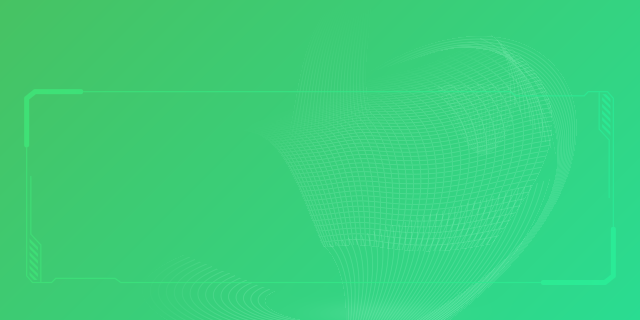
This background is drawn by a Shadertoy shader. Its source:

```glsl
// Green gradient with a woven line-mesh wave and a thin angular interface frame.

const vec2 CANVAS = vec2(768.0, 384.0);   // design grid, y pointing down
const vec3 LEAF = vec3(0.278, 0.762, 0.388);
const vec3 MINT = vec3(0.165, 0.862, 0.57);
const vec3 THREAD = vec3(0.68, 0.98, 0.82);
const vec3 FRAME_LEFT = vec3(0.25, 0.89, 0.46);
const vec3 FRAME_RIGHT = vec3(0.16, 0.93, 0.60);

float cross2(vec2 a, vec2 b) { return a.x * b.y - a.y * b.x; }

// Cubic Bezier; the matrix columns are its control points.
vec2 bezier(mat4x2 c, float t) {
    float s = 1.0 - t;
    return c * vec4(s * s * s, 3.0 * s * s * t, 3.0 * s * t * t, t * t * t);
}

vec2 bezierTangent(mat4x2 c, float t) {
    float s = 1.0 - t;
    return 3.0 * c * vec4(-s * s, s * (s - 2.0 * t), t * (2.0 * s - t), t * t);
}

float stroke(float dist, float halfWidth, float px) {
    return clamp(0.5 + (halfWidth - dist) / px, 0.0, 1.0);
}

// Zero where the straight rung at t, between curves a and b, passes through p.
float rungSide(vec2 p, mat4x2 a, mat4x2 b, float t) {
    vec2 start = bezier(a, t);
    return cross2(p - start, bezier(b, t) - start);
}

// Ruled surface between two curves: count.x rungs, count.y curves along it.
// A bunch value below one crowds the curves towards a.
float weave(vec2 p, mat4x2 a, mat4x2 b, vec2 count, float bunch, float px) {
    const int STEPS = 24;
    float dt = 1.0 / float(STEPS), ink = 0.0;
    float g0 = rungSide(p, a, b, 0.0);
    for (int i = 0; i < STEPS; i++) {
        float t = float(i) * dt;
        float g1 = rungSide(p, a, b, t + dt);
        if (g0 * g1 < 0.0) {
            float slope = (g1 - g0) / dt;
            t -= g0 / slope;
            t = clamp(t - rungSide(p, a, b, t) / slope, 0.0, 1.0);
            vec2 start = bezier(a, t), rung = bezier(b, t) - start;
            float s = dot(p - start, rung) / max(dot(rung, rung), 1e-4);
            if (s >= 0.0 && s <= 1.0) {
                vec2 along = mix(bezierTangent(a, t), bezierTangent(b, t), s);
                float safe = max(s, 1e-3);
                vec2 cells = max(count, 1.0);
                vec2 index = vec2(t, pow(safe, bunch)) * cells;
                vec2 rate = vec2(1.0, bunch * pow(safe, bunch - 1.0)) * cells;
                vec2 offset = abs(fract(index + 0.5) - 0.5) / rate;
                vec2 reach = max(vec2(length(rung), length(along)), 1e-3);
                vec2 dist = offset * abs(cross2(along, rung)) / reach;
                vec2 lines = (1.0 - smoothstep(0.0, 0.25 + 0.85 * px, dist)) * step(0.5, count);
                ink += max(lines.x, lines.y);
            }
        }
        g0 = g1;
    }
    return min(ink, 1.3);
}

// All mesh patches: main net, outer loop, skirt, folds, arcs and plume.
float meshWave(vec2 p, float px) {
    vec2 q = p;
    q.y -= 8.0 * sin((p.x - 445.0) / 48.0) * smoothstep(380.0, 470.0, p.x);
    float belowTop = p.y - 178.0 + 0.378 * (p.x - 225.0);
    float netFade = smoothstep(215.0, 420.0, p.x) * smoothstep(-10.0, 65.0, belowTop);
    float ink = 0.18 * netFade * weave(q,
        mat4x2(225, 178, 330, 118, 345, 195, 388, 297),
        mat4x2(590, 40, 655, 95, 715, 160, 590, 292), vec2(46, 38), 0.72, px);
    ink += 0.14 * smoothstep(420.0, 560.0, p.x) * weave(p,
        mat4x2(590, 42, 650, 90, 770, 240, 500, 384),
        mat4x2(440, 88, 670, -55, 820, 170, 540, 384), vec2(0, 11), 1.0, px);
    ink += 0.16 * weave(p, mat4x2(388, 295, 405, 310, 415, 340, 415, 384),
        mat4x2(660, 215, 640, 290, 590, 350, 520, 392), vec2(0, 36), 1.0, px);
    ink += 0.09 * weave(p, mat4x2(520, 103, 540, 115, 550, 185, 582, 186),
        mat4x2(614, 100, 625, 130, 610, 175, 582, 186), vec2(18, 16), 1.0, px);
    ink += 0.13 * weave(p, mat4x2(590, 40, 608, 60, 614, 90, 612, 120),
        mat4x2(590, 40, 640, 95, 660, 140, 667, 185), vec2(0, 9), 1.0, px);
    ink += 0.17 * smoothstep(150.0, 300.0, p.x) * weave(p,
        mat4x2(220, 306, 150, 335, 160, 365, 215, 392),
        mat4x2(330, 350, 300, 362, 330, 385, 400, 388), vec2(0, 16), 1.0, px);
    float plumeFade = smoothstep(0.0, 120.0, p.y) * smoothstep(190.0, 110.0, p.y);
    ink += 0.09 * plumeFade * weave(p,
        mat4x2(335, 195, 360, 140, 350, 70, 395, 5),
        mat4x2(460, 170, 425, 110, 445, 60, 445, 0), vec2(0, 22), 1.0, px);
    return ink;
}

float segment(vec2 p, vec2 a, vec2 b) {
    vec2 d = b - a;
    return length(p - a - d * clamp(dot(p - a, d) / dot(d, d), 0.0, 1.0));
}

float polyline(vec2 p, vec2 v[4]) {
    float dist = 1e4;
    for (int i = 0; i < 3; i++) dist = min(dist, segment(p, v[i], v[i + 1]));
    return dist;
}

// Top and right half of the frame; a half turn gives the rest.
float frameHalf(vec2 p, float bracketEnd, float notch, float px) {
    float bracket = polyline(p, vec2[4](vec2(32, 174), vec2(32, 118), vec2(42, 110), vec2(bracketEnd, 110)));
    float edge = polyline(p, vec2[4](vec2(bracketEnd, 110), vec2(notch, 110), vec2(notch + 7.0, 115), vec2(701, 115)));
    edge = min(edge, polyline(p, vec2[4](vec2(701, 115), vec2(706, 110), vec2(729, 110), vec2(736, 118))));
    edge = min(edge, segment(p, vec2(736, 118), vec2(736, 278)));
    edge = min(edge, polyline(p, vec2[4](vec2(731, 237), vec2(731, 168), vec2(719, 155), vec2(719, 110))));
    // Slanted hatching beside the accent line
    vec2 d = abs(p - vec2(727.5, 140)) - vec2(5, 27);
    float slant = p.y - p.x;
    float box = max(max(d.x, d.y), (slant + 567.0) * 0.707);
    float stripe = abs(fract(slant / 8.0) - 0.5) * 8.0 * 0.707;
    float hatch = stroke(box, 0.0, px) * stroke(stripe, 1.4, px);
    return max(stroke(bracket, 3.0, px) * 0.9, max(stroke(edge, 0.7, px) * 0.75, hatch * 0.8));
}

void mainImage(out vec4 fragColor, in vec2 fragCoord) {
    float px = CANVAS.y / iResolution.y;
    vec2 p = vec2(fragCoord.x * px, CANVAS.y - fragCoord.y * px);

    // Diagonal gradient with a soft light under the wave
    vec3 color = mix(LEAF, MINT, clamp((p.x + p.y) / (CANVAS.x + CANVAS.y), 0.0, 1.0));
    vec2 glow = (p - vec2(455, 376)) / vec2(75, 14);
    color = mix(color, THREAD, 0.15 * exp(-dot(glow, glow)));
    color = mix(color, THREAD, min(meshWave(p, px), 0.32));

    // Frame, drawn once per half
    float frame = max(frameHalf(p, 97.0, 612.0, px),
                      frameHalf(vec2(768, 449) - p, 116.0, 623.0, px));
    color = mix(color, mix(FRAME_LEFT, FRAME_RIGHT, p.x / CANVAS.x), frame);
    fragColor = vec4(color, 1.0);
}
```
